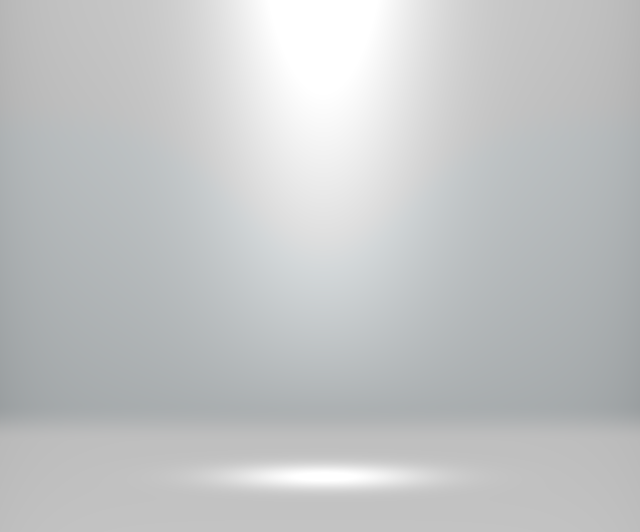
A Shadertoy shader for this background:

```glsl
#define HORIZON 0.205
#define HORIZON_BLUR 0.035
#define BEAM_X 0.505
#define BEAM_WIDTH 0.165
#define BEAM_POWER 0.30
#define POOL_CENTER vec2(0.508, 0.104)
#define POOL_SIZE vec2(0.155, 0.023)
#define POOL_POWER 0.27
#define EDGE_SHADE 0.055

const vec3 WALL_TOP = vec3(0.770);
const vec3 WALL_LOW = vec3(0.668);
const vec3 FLOOR_FAR = vec3(0.745);
const vec3 FLOOR_NEAR = vec3(0.765);
const vec3 COOL_TINT = vec3(-0.015, 0.003, 0.010);

float bell(float x) {
    return exp(-x * x);
}

// Wall shade, darkening downward and turning cool below the beam
vec3 wallColor(vec2 uv) {
    float drop = clamp((1.0 - uv.y) / (1.0 - HORIZON), 0.0, 1.0);
    float side = uv.x - BEAM_X;
    vec3 color = mix(WALL_TOP, WALL_LOW, pow(drop, 1.35));

    float coolStart = 0.78 - 0.25 * bell(side / 0.19);
    color += COOL_TINT * (1.0 - smoothstep(coolStart - 0.05, coolStart + 0.04, uv.y));

    float width = BEAM_WIDTH * (1.0 + 0.15 * drop);
    float strength = BEAM_POWER * pow(1.0 - drop, 0.85);
    return color + strength * bell(side / width);
}

// Floor with a flat, soft pool of light
vec3 floorColor(vec2 uv) {
    vec3 color = mix(FLOOR_NEAR, FLOOR_FAR, clamp(uv.y / HORIZON, 0.0, 1.0));
    vec2 offset = (uv - POOL_CENTER) / POOL_SIZE;
    return color + POOL_POWER * exp(-dot(offset, offset));
}

void mainImage(out vec4 fragColor, in vec2 fragCoord) {
    vec2 uv = fragCoord / iResolution.xy;

    // Blend the two surfaces across a soft horizon
    float wall = smoothstep(HORIZON - HORIZON_BLUR, HORIZON + HORIZON_BLUR, uv.y);
    vec3 color = mix(floorColor(uv), wallColor(uv), wall);

    // Shade the left and right borders, less on the floor
    float edge = min(uv.x, 1.0 - uv.x);
    color -= EDGE_SHADE * exp(-edge / 0.07) * mix(0.4, 1.0, wall);

    fragColor = vec4(clamp(color, 0.0, 1.0), 1.0);
}
```
